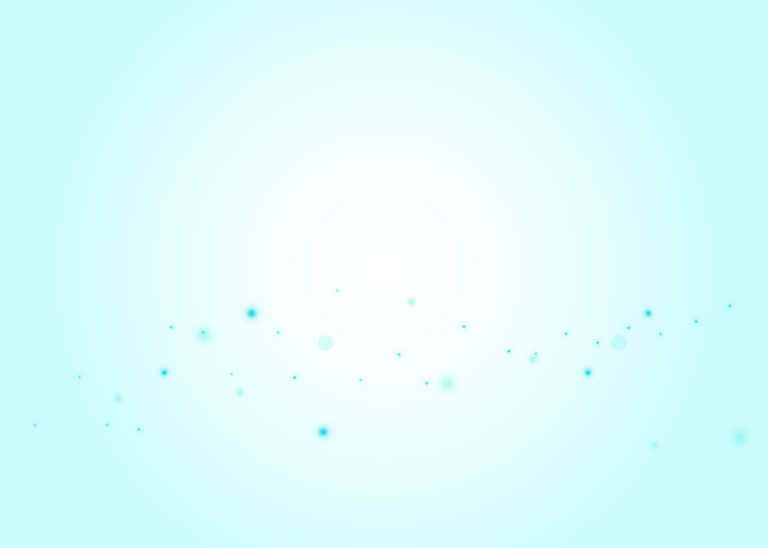
This background is drawn by a WebGL 1 fragment shader. Its source:

```glsl
precision highp float;

uniform vec2 u_resolution;

const vec3 CENTER_COLOR = vec3(1.0, 1.0, 1.0);
const vec3 EDGE_COLOR = vec3(0.80, 0.985, 0.985);
const vec3 SPARK_COLOR = vec3(0.02, 0.84, 0.86);
const vec3 MIST_COLOR = vec3(0.50, 0.96, 0.92);

const vec2 GLOW_CENTER = vec2(0.5, 0.51);
const float GLOW_RADIUS = 0.61;
const float GLOW_POWER = 1.6;

const int SPARK_COUNT = 5;
const int MIST_COUNT = 10;
const int DUST_COUNT = 22;
const float DUST_RADIUS = 0.0024;
const float PI = 3.14159;
const float THIRD_TURN = 2.0944;

float hash(float n) {
    float h = fract(n * 0.1031);
    h *= h + 33.33;
    return fract(h * (h + h));
}

float softDot(float dist, float radius) {
    float q = dist / radius;
    return exp(-q * q);
}

// Distance to a place given as fractions of the canvas, in canvas heights
float distanceTo(vec2 uv, vec2 place) {
    vec2 delta = uv - place;
    delta.x *= u_resolution.x / u_resolution.y;
    return length(delta);
}

// Pale blurred spots along an arch, with a flat disc at every fourth
float mistLayer(vec2 uv) {
    float cover = 0.0;
    float pixel = 1.0 / u_resolution.y;
    for (int i = 0; i < MIST_COUNT; i++) {
        float n = float(i);
        float x = 0.154 + 0.09 * n;
        vec2 place = vec2(x, 0.18 + 0.2 * sin(PI * x));
        place += vec2(0.025, 0.08) * sin(n * THIRD_TURN);
        float large = mod(n, 2.0);
        float radius = mix(0.007, 0.014, large);
        float dist = distanceTo(uv, place);
        float disc = 1.0 - smoothstep(radius - pixel, radius + pixel, dist);
        float isDisc = step(2.5, mod(n, 4.0));
        float spot = softDot(dist, radius) * mix(0.45, 0.65, hash(n + 3.0));
        cover = max(cover, mix(spot, disc * 0.3, isDisc));
    }
    return cover;
}

// Bright cyan lights in two groups, left and right
float sparkLayer(vec2 uv) {
    float cover = 0.0;
    for (int i = 0; i < SPARK_COUNT; i++) {
        float n = float(i);
        float sway = sin(1.1 * n);
        float groupGap = 0.27 * step(2.5, n);
        vec2 place = vec2(0.214 + 0.095 * n + 0.021 * sway + groupGap,
                          0.32 + 0.125 * sin(n * THIRD_TURN));
        float radius = 0.0075 + 0.004 * max(sway, 0.0);
        float dist = distanceTo(uv, place);
        float light = 0.65 * softDot(dist, radius * 0.6)
                    + 0.3 * softDot(dist, radius * 1.2);
        cover = max(cover, light);
    }
    return cover;
}

// Tiny points with faint halos, jittered within even columns
float dustLayer(vec2 uv) {
    float cover = 0.0;
    for (int i = 0; i < DUST_COUNT; i++) {
        float n = float(i);
        float x = 0.052 + 0.0428 * n + 0.03 * (hash(n + 11.0) - 0.5);
        float spread = hash(n + 41.0) + hash(n + 73.0) - 1.0;
        vec2 place = vec2(x, 0.34 + 0.04 * x + 0.14 * spread);
        float dist = distanceTo(uv, place);
        float strength = mix(0.5, 1.0, hash(n + 97.0));
        float point = 0.85 * softDot(dist, DUST_RADIUS)
                    + 0.1 * softDot(dist, DUST_RADIUS * 3.5);
        cover = max(cover, point * strength);
    }
    return cover;
}

void main() {
    vec2 uv = gl_FragCoord.xy / u_resolution;

    // Radial background
    float reach = min(distanceTo(uv, GLOW_CENTER) / GLOW_RADIUS, 1.0);
    vec3 color = mix(CENTER_COLOR, EDGE_COLOR, pow(reach, GLOW_POWER));

    // Lights from softest to sharpest
    color = mix(color, MIST_COLOR, mistLayer(uv));
    color = mix(color, SPARK_COLOR, sparkLayer(uv));
    color = mix(color, SPARK_COLOR, dustLayer(uv));

    gl_FragColor = vec4(color, 1.0);
}
```
